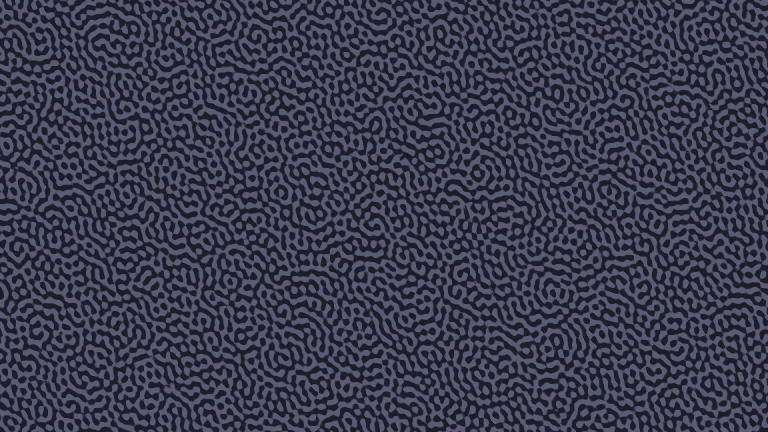
Reproduce this pattern procedurally as a Shadertoy shader.

```glsl
// Random plane waves in all directions, a little stronger across one diagonal
float waveField(vec2 p) {
    const mat2 goldenTurn = mat2(-0.73737, 0.67549, -0.67549, -0.73737);
    vec2 dir = vec2(1.0, 0.0);
    float sum = 0.0;
    for (int i = 1; i <= 32; i++) {
        float n = float(i);
        float across = dot(dir, vec2(0.6, 0.8));
        float frequency = 6.2832 * (0.8 + 0.44 * fract(n * 0.7549));
        sum += (0.8 + 0.45 * across * across) * cos(dot(p, dir) * frequency + 50.0 * sin(n * 7.3));
        dir = goldenTurn * dir;
    }
    return tanh(0.4 * sum);
}

// One activator-inhibitor step: the centre excites, a ring around it inhibits
float labyrinth(vec2 p) {
    float ring = 0.0;
    for (int i = 0; i < 12; i++) {
        float angle = float(i) * 0.5236;
        ring += waveField(p + 0.61 * vec2(cos(angle), sin(angle)));
    }
    float centre = waveField(p);

    // Flat saddles are pushed to one side, so that lines join or part cleanly
    vec2 gradient = vec2(waveField(p + vec2(0.12, 0.0)), waveField(p + vec2(0.0, 0.12))) - centre;
    float saddle = exp(-dot(gradient, gradient) * 9.0);
    float side = tanh(4.0 * sin(p.x * 1.7 + 3.0 * sin(p.y * 1.3)));
    return centre - ring / 6.0 + 0.55 * side * saddle;
}

void mainImage(out vec4 fragColor, in vec2 fragCoord) {
    // 48 wavelengths fit the canvas height
    float g = labyrinth(fragCoord / iResolution.y * 48.0);

    // Edge softness relative to the canvas, evened out by the local slope
    float slope = length(vec2(dFdx(g), dFdy(g))) * iResolution.y / 288.0;
    float soft = clamp(0.8 * slope, 0.3, 1.6);

    vec3 darkNavy = vec3(0.11, 0.11, 0.17);
    vec3 slateBlue = vec3(0.35, 0.36, 0.45);
    fragColor = vec4(mix(darkNavy, slateBlue, smoothstep(-soft, soft, g)), 1.0);
}
```
